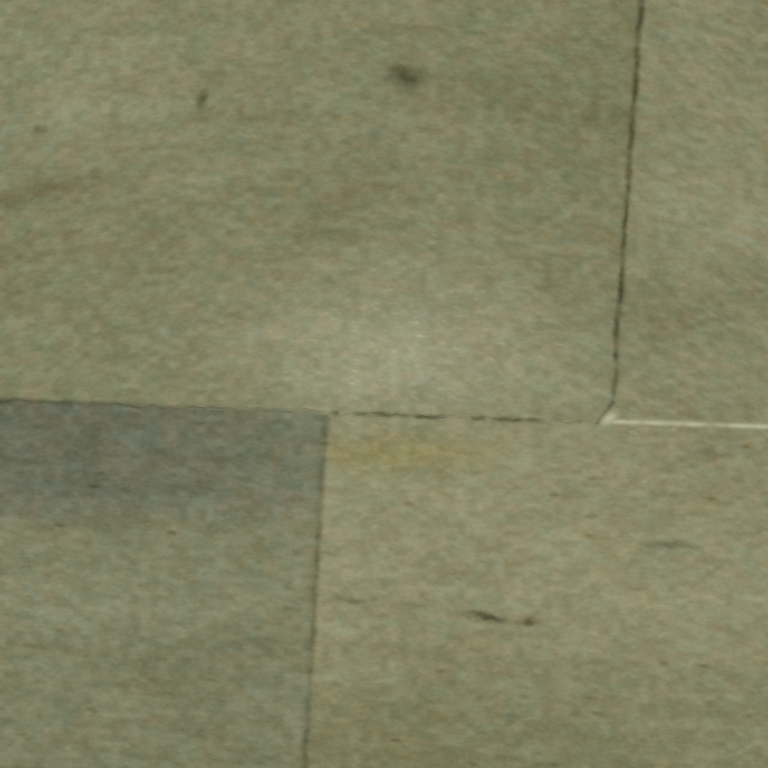
This texture is drawn by a three.js fragment shader. Its source:

```glsl
// Draws worn olive-grey stone slabs with thin joints, soft stains and fine grain.
varying vec2 vUv;

float hash(vec2 p) {
  vec3 q = fract(p.xyx * vec3(0.1031, 0.1030, 0.0973));
  q += dot(q, q.yzx + 33.33);
  return fract((q.x + q.y) * q.z);
}

float noise(vec2 p) {
  vec2 cell = floor(p), f = fract(p);
  f = f * f * (3.0 - 2.0 * f);
  float low = mix(hash(cell), hash(cell + vec2(1.0, 0.0)), f.x);
  float high = mix(hash(cell + vec2(0.0, 1.0)), hash(cell + 1.0), f.x);
  return mix(low, high, f.y);
}

// Layered noise centred on zero
float fbm(vec2 p) {
  float sum = 0.0, gain = 0.5;
  for (int i = 0; i < 4; i++) {
    sum += gain * (noise(p) - 0.5);
    p = mat2(1.6, 1.2, -1.2, 1.6) * p + 17.3;
    gain *= 0.55;
  }
  return sum;
}

// Soft elliptical patch, sheared along its length by slope
float blob(vec2 p, vec2 centre, vec2 radius, float slope) {
  vec2 d = p - centre;
  d = vec2(d.x, d.y - slope * d.x) / radius;
  return exp(-dot(d, d));
}

float segment(vec2 p, vec2 a, vec2 b) {
  vec2 along = b - a;
  return length(p - a - along * clamp(dot(p - a, along) / dot(along, along), 0.0, 1.0));
}
float stroke(float dist, float width) { return exp(-dist * dist / (width * width)); }

// Small flecks, one possible in each stretched cell
float flecks(vec2 p, vec2 scale, float density) {
  vec2 q = p * scale, cell = floor(q);
  vec2 centre = 0.3 + 0.4 * vec2(hash(cell + 3.1), hash(cell + 8.7));
  return blob(fract(q), centre, vec2(0.15, 0.13), -0.1) * step(1.0 - density, hash(cell + 21.0));
}

// Slab colours
vec3 upperSlab(vec2 p) {
  vec3 c = vec3(0.508, 0.508, 0.388);
  c += vec3(0.085, 0.08, 0.085) * blob(p, vec2(0.49, 0.54), vec2(0.16, 0.1), 0.1);
  c += 0.035 * blob(p, vec2(0.68, 0.51), vec2(0.18, 0.07), 0.0);
  c += 0.02 * blob(p, vec2(0.1, 0.88), vec2(0.25, 0.1), 0.2);
  c -= 0.035 * blob(p, vec2(0.74, 0.88), vec2(0.17, 0.13), 0.1);
  c -= vec3(0.05, 0.06, 0.06) * blob(p, vec2(0.05, 0.75), vec2(0.13, 0.014), 0.19);
  return c - 0.015 * blob(p, vec2(0.2, 0.68), vec2(0.35, 0.06), 0.2);
}
vec3 rightSlab(vec2 p) {
  vec3 c = vec3(0.522, 0.52, 0.4) + 0.03 * blob(p, vec2(0.93, 0.72), vec2(0.1, 0.09), 0.0);
  return c - 0.035 * blob(p, vec2(0.93, 0.61), vec2(0.12, 0.05), 0.1);
}
vec3 greySlab(vec2 p) {
  float shade = smoothstep(0.3, 0.36, p.y) * (1.0 - 0.55 * smoothstep(0.15, 0.43, p.x));
  vec3 c = mix(vec3(0.487, 0.492, 0.382), vec3(0.418, 0.428, 0.348), shade);
  c += 0.025 * blob(p, vec2(0.15, 0.22), vec2(0.3, 0.05), 0.0);
  return c - 0.02 * blob(p, vec2(0.18, 0.13), vec2(0.25, 0.04), 0.15);
}
vec3 lightSlab(vec2 p) {
  vec3 c = mix(vec3(0.49, 0.49, 0.365), vec3(0.552, 0.547, 0.424), smoothstep(0.0, 0.24, p.y));
  c += vec3(0.008, -0.006, -0.05) * blob(p, vec2(0.52, 0.41), vec2(0.12, 0.022), 0.0);
  return c - 0.03 * blob(p, vec2(0.98, 0.39), vec2(0.2, 0.06), 0.0);
}

// Distinct dark marks, with edges roughened by noise
float marks(vec2 p) {
  p += 0.012 * vec2(fbm(p * 60.0), fbm(p * 60.0 + 40.0));
  float m = 1.1 * blob(p, vec2(0.527, 0.9), vec2(0.022, 0.013), -0.1);
  m += 0.85 * blob(p, vec2(0.261, 0.868), vec2(0.008, 0.01), 0.5);
  m += 0.6 * blob(p, vec2(0.05, 0.83), vec2(0.014, 0.006), 0.2);
  m += 1.3 * blob(p, vec2(0.635, 0.197), vec2(0.022, 0.006), -0.16);
  m += blob(p, vec2(0.69, 0.188), vec2(0.011, 0.006), 0.0);
  m += 0.6 * blob(p, vec2(0.46, 0.218), vec2(0.023, 0.005), -0.1);
  m += 0.5 * blob(p, vec2(0.92, 0.408), vec2(0.018, 0.006), 0.0);
  return m + 0.7 * blob(p, vec2(0.872, 0.291), vec2(0.03, 0.006), -0.1);
}

void main() {
  vec2 p = vUv;
  float wobble = 0.006 * fbm(p * 45.0);
  float dy = p.y - 0.479 + 0.038 * p.x + wobble;
  float upperD = p.x - 0.764 - 0.071 * p.y + wobble;
  float lowerD = p.x - 0.396 - 0.062 * p.y + wobble;
  float above = smoothstep(-0.006, 0.006, dy);
  vec3 top = mix(upperSlab(p), rightSlab(p), smoothstep(-0.006, 0.006, upperD));
  vec3 bottom = mix(greySlab(p), lightSlab(p), smoothstep(-0.008, 0.008, lowerD));
  // Clouds, bedding streaks and grain
  vec2 bed = vec2(p.x, p.y + mix(0.05, -0.16, above * (1.0 - p.x)) * p.x);
  vec3 color = mix(bottom, top, above) + 0.04 * fbm(p * 7.0) + 0.06 * fbm(bed * vec2(12.0, 50.0));
  color += 0.125 * fbm(bed * vec2(80.0, 130.0));
  color += vec3(0.045, -0.014, -0.04) * fbm(bed * vec2(45.0, 70.0) + 90.0);
  color -= vec3(0.07, 0.08, 0.08) * flecks(bed, vec2(20.0, 42.0), 0.08) * (1.0 - 0.7 * above);
  color += 0.06 * flecks(bed + 5.0, vec2(36.0, 75.0), 0.3) * blob(p, vec2(0.52, 0.55), vec2(0.2, 0.13), 0.0);
  color -= vec3(0.16, 0.17, 0.15) * marks(p);
  // Dark joints, worn unevenly
  float wear = smoothstep(0.25, 0.75, noise(p * 42.0) * 0.55 + noise(p * 110.0) * 0.45);
  float fade = mix(0.55 - 1.2 * p.x, 0.1 + 0.8 * wear, smoothstep(0.4, 0.45, p.x));
  float level = stroke(dy, 0.0035) * max(fade, 0.05) * (1.0 - smoothstep(0.77, 0.79, p.x));
  float upright = stroke(upperD, 0.0042) * smoothstep(0.465, 0.49, p.y) * (0.35 + 0.5 * wear + 0.2 * p.y);
  float lower = stroke(lowerD, 0.005) * (1.0 - above) * (0.3 + 0.3 * wear);
  float corner = 0.65 * stroke(segment(p, vec2(0.798, 0.476), vec2(0.778, 0.449)), 0.0035);
  color -= vec3(0.18, 0.185, 0.165) * max(max(level, upright), max(lower, corner));
  // Pale mortar
  float mortar = stroke(segment(p, vec2(0.785, 0.4515), vec2(1.0, 0.4445)), 0.0035) * (0.5 + 0.45 * wear);
  mortar = max(mortar, blob(p, vec2(0.793, 0.455), vec2(0.011, 0.008), 0.4));
  mortar = max(mortar, 0.4 * blob(p, vec2(0.426, 0.464), vec2(0.007, 0.005), 0.0));
  gl_FragColor = vec4(mix(color, vec3(0.71, 0.71, 0.59), mortar), 1.0);
}
```
